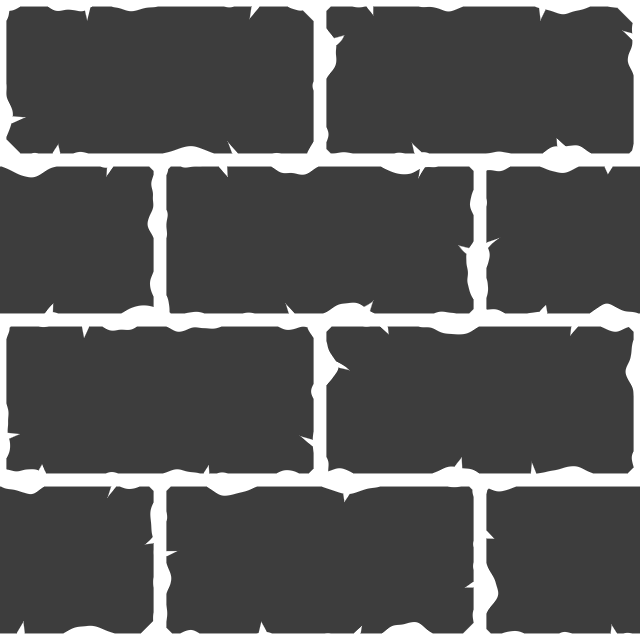
Write a WebGL 2 fragment shader that draws this pattern.

```glsl
#version 300 es
precision highp float;
// Worn brick wall in running bond: two dark bricks across, four courses down.
// Each brick is a box with cut corners; every side is eaten back by gradient
// noise and split by hashed, slanted chips. Brick ids wrap, so it tiles.

uniform vec2 u_resolution;
out vec4 fragColor;

float hash(int n) {
    uint h = uint(n) * 747796405u + 289133645u;
    h = ((h >> ((h >> 28u) + 4u)) ^ h) * 277803737u;
    h = (h >> 22u) ^ h;
    return float(h & 65535u) / 65536.0;
}

// 1D gradient noise, with its own lattice for each seed
float gradientNoise(float x, int seed) {
    int cell = int(floor(x)) + seed;
    float f = fract(x);
    float left = (hash(cell) * 2.0 - 1.0) * f;
    float right = (hash(cell + 1) * 2.0 - 1.0) * (f - 1.0);
    return mix(left, right, f * f * f * (f * (f * 6.0 - 15.0) + 10.0));
}

// Signed distance to a slanted wedge cut into a side
float chip(float along, float depth, float span, int seed) {
    float center = (hash(seed) - 0.5) * span;
    float reach = mix(0.011, 0.020, hash(seed + 1));
    float slant = (hash(seed + 2) - 0.5) * 1.3;
    float halfWidth = mix(0.004, 0.007, hash(seed + 3));
    float offset = abs(along - center - slant * depth);
    return 0.85 * (offset - halfWidth * (1.0 - depth / reach));
}

// Depth inside the worn brick, negative in the mortar
float wornBrick(vec2 p, int brick) {
    vec2 halfSize = vec2(0.2400, 0.1148);
    vec2 toEdge = halfSize - abs(p);

    // Cut corners, now and then a large one
    int corner = 5000 + brick * 4 + int(p.x > 0.0) + 2 * int(p.y > 0.0);
    float cut = 0.007 + 0.028 * pow(hash(corner), 18.0);
    float inside = (toEdge.x + toEdge.y - cut) * 0.707;

    // Bottom, top, left and right sides
    for (int side = 0; side < 4; side++) {
        bool isLong = side < 2;
        int seed = (brick * 4 + side) * 64;
        float facing = (side & 1) == 0 ? -1.0 : 1.0;
        float along = isLong ? p.x : p.y;
        float depth = isLong ? halfSize.y - facing * p.y
                             : halfSize.x - facing * p.x;

        // Shallow dents between straight stretches
        float wear = gradientNoise(along * 11.0 + 8.0, seed)
                   + 0.3 * gradientNoise(along * 29.0 + 24.0, seed);
        depth -= 0.044 * max(wear - 0.02, 0.0);
        inside = min(inside, depth * 0.97);

        // Two chips on a long side, one on a short side, some left out
        int slots = isLong ? 2 : 1;
        for (int k = 0; k < slots; k++) {
            int chipSeed = seed + 40 + k * 8;
            if (hash(chipSeed + 4) > (isLong ? 0.85 : 0.65)) continue;
            float shift = isLong ? (float(k) - 0.5) * 0.23 : 0.0;
            float span = isLong ? 0.17 : 0.15;
            inside = min(inside, chip(along - shift, depth, span, chipSeed));
        }
    }
    return inside;
}

void main() {
    vec2 uv = gl_FragCoord.xy / u_resolution;

    // Brick grid, even courses shifted by half a brick
    vec2 grid = uv * vec2(2.0, 4.0);
    float course = floor(grid.y);
    grid.x += 0.5 * (1.0 - mod(course, 2.0));
    int brick = int(mod(floor(grid.x), 2.0) + 2.0 * mod(course, 4.0));
    vec2 p = (fract(grid) - 0.5) * vec2(0.5, 0.25);

    // Smooth edge between mortar and brick
    float pixel = 1.0 / min(u_resolution.x, u_resolution.y);
    float coverage = clamp(wornBrick(p, brick) / pixel + 0.5, 0.0, 1.0);
    vec3 mortarColor = vec3(1.0);
    vec3 brickColor = vec3(0.24);
    fragColor = vec4(mix(mortarColor, brickColor, coverage), 1.0);
}
```
